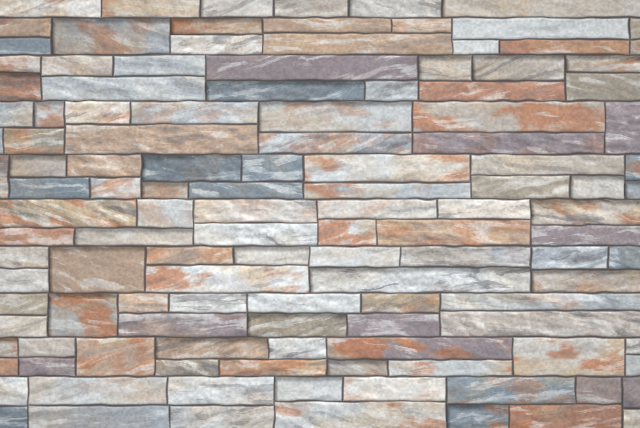
This texture is drawn by a Shadertoy shader. Its source:

```glsl
// Stacked ledge-stone wall: jittered bands are cut into blocks, and each block
// into two courses of one or two stones, or one tall stone beside short ones.
// Layered noise adds cleft relief, rust stains, mineral streaks and grain.
const float BANDS = 9.3;          // double courses per canvas height
const float BLOCK_WIDTH = 0.40;   // mean block width, in canvas heights
const float BAND_JITTER = 0.28;
const float BLOCK_JITTER = 0.55;
const float TALL_CHANCE = 0.24;
const float SPLIT_CHANCE = 0.56;
const float JOINT = 0.0021;       // half width of the dark joints
const float EDGE_WOBBLE = 0.0035;
const float RECESS_CHANCE = 0.26;
const float RELIEF = 0.42;
const float GRAIN = 0.12;
const vec3 JOINT_COLOR = vec3(0.31, 0.29, 0.29);
const vec3 RUST = vec3(0.72, 0.48, 0.36);
const vec3 OCHRE = vec3(0.80, 0.68, 0.53);
const vec3 MINERAL = vec3(0.87, 0.88, 0.88);
const vec3 SHADE = vec3(0.48, 0.48, 0.50);
const vec3 STONES[12] = vec3[12](
    vec3(0.82, 0.84, 0.85), vec3(0.79, 0.81, 0.82), vec3(0.84, 0.83, 0.81),
    vec3(0.80, 0.77, 0.73), vec3(0.76, 0.73, 0.70), vec3(0.67, 0.70, 0.73),
    vec3(0.71, 0.74, 0.76), vec3(0.53, 0.58, 0.62), vec3(0.75, 0.66, 0.59),
    vec3(0.70, 0.54, 0.47), vec3(0.61, 0.57, 0.59), vec3(0.66, 0.63, 0.58));

struct Stone { vec2 lo; vec2 hi; vec2 id; };

float hash(vec2 p) {
    vec3 q = fract(p.xyx * 0.1031);
    q += dot(q, q.yzx + 33.33);
    return fract((q.x + q.y) * q.z);
}
float noise(vec2 p) {
    vec2 i = floor(p), f = fract(p);
    f = f * f * (3.0 - 2.0 * f);
    return mix(mix(hash(i), hash(i + vec2(1, 0)), f.x),
               mix(hash(i + vec2(0, 1)), hash(i + 1.0), f.x), f.y);
}
float fbm(vec2 p) {
    float sum = 0.0;
    for (float amp = 0.5; amp > 0.03; amp *= 0.5) {
        sum += amp * noise(p);
        p = mat2(1.6, 1.2, -1.2, 1.6) * p + 7.3;
    }
    return sum;
}

// Jittered 1D cells: index, lower edge and upper edge
float cellEdge(float i, float seed, float jitter) {
    return i + jitter * (hash(vec2(i, seed)) - 0.5);
}
vec3 jitterCell(float t, float seed, float jitter) {
    float i = floor(t);
    if (t < cellEdge(i, seed, jitter)) i--;
    else if (t >= cellEdge(i + 1.0, seed, jitter)) i++;
    return vec3(i, cellEdge(i, seed, jitter), cellEdge(i + 1.0, seed, jitter));
}

// Keeps the side of a cut that holds x; returns 1 on the upper side
float cut(float x, float ratio, inout float lo, inout float hi) {
    float edge = mix(lo, hi, ratio);
    if (x < edge) { hi = edge; return 0.0; }
    lo = edge;
    return 1.0;
}
Stone findStone(vec2 p) {
    vec3 band = jitterCell(p.y * BANDS, 71.0, BAND_JITTER);
    float seed = band.x * 5.0 + 113.0, shift = hash(vec2(seed, 3.0));
    vec3 block = jitterCell(p.x / BLOCK_WIDTH + shift, seed, BLOCK_JITTER);
    vec2 key = vec2(block.x * 9.0 + 40.0, seed * 3.0);
    Stone s = Stone(vec2((block.y - shift) * BLOCK_WIDTH, band.y / BANDS),
                    vec2((block.z - shift) * BLOCK_WIDTH, band.z / BANDS), key);
    if (hash(key + 0.7) < TALL_CHANCE) {
        float part = cut(p.x, mix(0.35, 0.65, hash(key + 2.3)), s.lo.x, s.hi.x);
        s.id.x += 1.0 + part;
        if (part == step(0.5, hash(key + 1.9))) return s;
    }
    s.id.y += 1.0 + cut(p.y, mix(0.36, 0.64, hash(key + 4.1)), s.lo.y, s.hi.y);
    if (s.hi.x - s.lo.x > 0.22 && hash(s.id + 5.7) < SPLIT_CHANCE)
        s.id.x += 3.0 + cut(p.x, mix(0.25, 0.75, hash(s.id + 6.5)), s.lo.x, s.hi.x);
    return s;
}

vec3 stoneColor(vec2 p, vec2 id) {
    float rough = 0.4 + hash(id + 9.3), stain = hash(id + 10.7);
    float tilt = 0.7 * (hash(id + 11.9) - 0.5);
    vec2 q = mat2(1.0, tilt, -tilt, 1.0) * p + id * 1.37;
    // Broad stains and thin slanted streaks
    float patches = fbm(q * vec2(9.0, 16.0));
    float streaks = fbm(q * vec2(13.0, 75.0) + 3.0 * patches);
    float rust = smoothstep(0.46, 0.66, fbm(q * vec2(14.0, 30.0) + 19.0));
    vec3 c = STONES[int(hash(id + 8.1) * 11.99)] * (0.93 + 0.12 * hash(id + 12.1));
    c = mix(c, OCHRE, 0.55 * smoothstep(0.42, 0.68, patches) * stain);
    c = mix(c, RUST, 0.75 * rust * smoothstep(0.42, 0.95, stain));
    c = mix(c, MINERAL, 0.55 * smoothstep(0.50, 0.70, streaks));
    c = mix(c, SHADE, 0.40 * rough * (1.0 - smoothstep(0.27, 0.43, streaks)));
    // Cleft relief lit from above, then grain
    vec2 r = q * vec2(22.0, 42.0);
    c *= 1.0 + RELIEF * rough * (fbm(r) - fbm(r + vec2(0.12, 0.35)));
    return c * (1.0 + GRAIN * (noise(q * 190.0) - 0.5));
}

void mainImage(out vec4 fragColor, in vec2 fragCoord) {
    vec2 p = fragCoord / iResolution.y, center = fragCoord / iResolution.xy - 0.5;
    float pixel = 1.0 / iResolution.y;
    vec2 w = p + EDGE_WOBBLE * (vec2(noise(p * 34.0), noise(p * 34.0 + 51.0)) - 0.5);
    Stone s = findStone(w);
    vec2 below = w - s.lo, above = s.hi - w;
    vec3 c = stoneColor(p, s.id);
    // Lit top edge, darker foot, and shadow falling onto recessed stones
    c *= 1.0 + 0.09 * (1.0 - smoothstep(0.003, 0.009, above.y));
    c *= 0.83 + 0.17 * smoothstep(0.001, 0.008, min(below.y, below.x * 1.5));
    float shadow = 1.0 - smoothstep(0.003, 0.017, min(above.y, below.x * 1.4));
    c *= 1.0 - step(hash(s.id + 14.3), RECESS_CHANCE) * (0.05 + 0.33 * shadow);
    // Joints of uneven width, then soft light brightest near the centre
    float edge = min(min(below.x, above.x), min(below.y, above.y));
    float gap = JOINT * mix(0.5, 1.4, noise(p * 17.0 + 5.0));
    c = mix(c, JOINT_COLOR, 0.85 * (1.0 - smoothstep(gap - pixel, gap + pixel, edge)));
    c *= 1.07 - 0.26 * dot(center, center);
    fragColor = vec4(clamp(c, 0.0, 1.0), 1.0);
}
```
